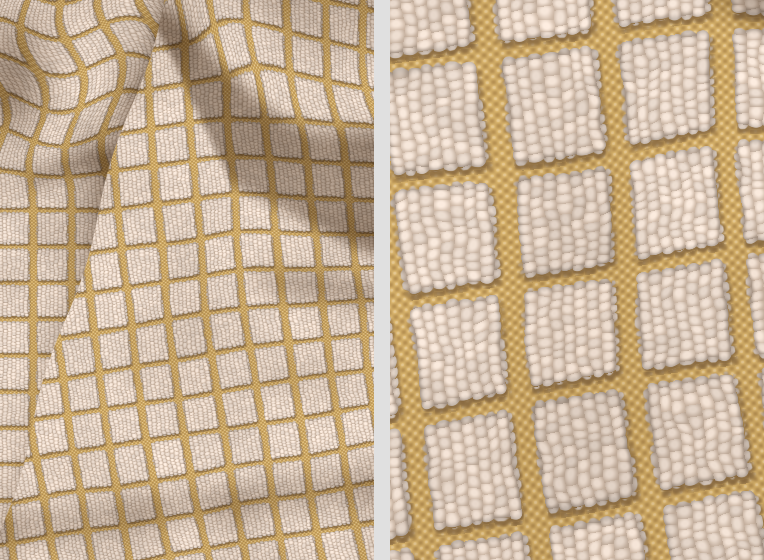
Left, the full canvas; right, a detail of the centre.
Reproduce this texture procedurally as a WebGL 1 fragment shader.

```glsl
precision highp float;
uniform vec2 u_resolution;

float hash(vec2 p) {
  p = fract(p * vec2(0.1031, 0.1137));
  p += dot(p, p.yx + 33.33);
  return fract((p.x + p.y) * p.x * 7.31);
}

float noise(vec2 p) {
  vec2 i = floor(p), f = fract(p);
  f = f * f * (3.0 - 2.0 * f);
  return mix(mix(hash(i), hash(i + vec2(1.0, 0.0)), f.x),
             mix(hash(i + vec2(0.0, 1.0)), hash(i + 1.0), f.x), f.y);
}

float roundBox(vec2 p, vec2 halfSize, float radius) {
  vec2 d = abs(p) - halfSize + radius;
  return length(max(d, 0.0)) + min(max(d.x, d.y), 0.0) - radius;
}

// Terry tiles between woven yellow bands; one tile per unit
vec3 towel(vec2 uv, float aa) {
  vec2 cell = floor(uv + 50.0);
  vec2 f = fract(uv) - 0.5;

  // Loops of pile in slightly wandering ribs
  vec2 n = (uv + 50.0) * vec2(9.0, 11.0);
  n.x += 0.5 * noise(n * 0.45) - 0.25;
  n.y += 0.5 * mod(floor(n.x), 2.0) + 0.7 * noise(n * 0.6 + 7.0);
  vec2 g = fract(n) - 0.5;
  float loopHeight = 1.0 - smoothstep(0.15, 0.75, length(g * vec2(1.1, 0.95) + vec2(0.06, 0.1)));
  float loopTone = hash(floor(n));
  vec3 pile = mix(vec3(0.70, 0.62, 0.55), vec3(0.93, 0.88, 0.84), 0.25 + 0.75 * loopHeight);
  pile *= 0.95 + 0.08 * loopTone + 0.04 * hash(cell);

  // Woven ground with alternating stitches
  vec2 stitch = sin(uv * vec2(20.0, 22.0) * 3.14159);
  float weave = 0.5 + 0.5 * stitch.x * stitch.y;
  vec3 ground = mix(vec3(0.70, 0.56, 0.32), vec3(0.88, 0.75, 0.47), weave);
  ground = mix(ground, vec3(0.88, 0.80, 0.67), 0.5 * smoothstep(0.7, 1.0, weave));

  // Scalloped tile edge and the shade it throws on the ground
  vec2 tileSize = vec2(0.408, 0.438);
  float scallop = 0.03 * (loopHeight - 0.6) + 0.03 * (noise(uv * 6.0 + 90.0) - 0.5);
  float tile = roundBox(f, tileSize, 0.07) - scallop;
  float dropShade = roundBox(f - vec2(0.012, 0.045), tileSize, 0.07) - scallop;
  ground = mix(ground, vec3(0.49, 0.38, 0.24), 0.75 * (1.0 - smoothstep(-0.03, 0.035, dropShade)));
  pile *= 1.0 - 0.16 * smoothstep(-0.07, 0.0, tile);
  return mix(pile, ground, smoothstep(-aa, aa, tile));
}

void main() {
  // Canvas is 10 units wide, y runs downward from the top
  vec2 p = vec2(gl_FragCoord.x, u_resolution.y - gl_FragCoord.y) * 10.0 / u_resolution.x;
  float aa = 8.0 / u_resolution.x;

  // Left fold edge and hem of the upper right fold
  float ridge = 3.9 - 0.31 * (p.y - 1.6) + 0.1 * sin(p.y * 1.1) - p.x;
  float hem = p.y - 3.6 * smoothstep(3.3, 8.6, p.x) + 0.1;
  float roll = 1.0 - smoothstep(-1.6, 0.5, hem);

  // Main cloth: leaning columns and sagging rows
  float d = p.y - 5.86;
  float a = p.x - 6.2;
  float sag = 0.26 * (1.0 - smoothstep(3.0, 11.0, p.y)) * 0.5 * (a + sqrt(a * a + 0.3));
  vec2 mainUv = vec2((p.x - 4.24 - 0.09 * d - 0.0061 * d * d) / 1.03,
                     (p.y - 5.47 + 0.16 * (p.x - 4.24) - sag) / 1.05);
  mainUv += roll * vec2(0.4, 0.35 - 0.12 * (p.x - 7.0));
  mainUv += 0.12 * vec2(noise(p * 0.6), noise(p * 0.6 + 20.0)) - 0.06;

  // Cloth behind the ridge, crumpled at the top
  float crumple = 1.0 - smoothstep(3.2, 5.5, p.y);
  vec2 backUv = vec2((p.x - 0.88) / 1.03, (p.y - 5.62) / 0.97);
  backUv += crumple * vec2(0.33 * sin(p.y * 1.5 + p.x * 0.6), -0.3 * cos((p.x - 1.6) * 1.7));

  float behind = smoothstep(-aa, aa, ridge);
  vec3 color = mix(towel(mainUv, aa), towel(backUv, aa), behind);

  // Shadow below the upper fold
  float shadowEdge = min(1.8 + 2.1 * (p.x - 4.7), 5.0 + 0.5 * (p.x - 6.25));
  float shade = 0.85 * (1.0 - smoothstep(-0.4, 0.35, p.y - shadowEdge)) * smoothstep(-0.5, 0.5, hem);
  shade += 0.4 * roll * smoothstep(1.5, 3.6, -hem);
  shade += 0.5 * exp(-dot(p - vec2(4.5, 0.3), p - vec2(4.5, 0.3)) * 1.2);

  // Soft hollows of the main cloth
  float hollow = p.y - 7.6 - 0.12 * (p.x - 8.0);
  shade += 0.5 * exp(-hollow * hollow * 4.0) * smoothstep(5.5, 8.5, p.x);
  float lowBand = p.y - 13.7 + 0.12 * (p.x - 4.0);
  shade += 0.45 * exp(-lowBand * lowBand * 2.5);
  shade *= 1.0 - behind;

  // Shade behind the ridge and in the crumpled corner
  float backShade = 0.75 * exp(-max(ridge, 0.0) * 1.7) * (1.0 - 0.6 * smoothstep(5.0, 10.0, p.y));
  float corner = length((p - vec2(0.3, 2.3)) * vec2(0.9, 0.5));
  backShade += 0.75 * exp(-corner * corner * 1.3);
  float crease = p.y - 4.5 - 0.25 * sin(p.x * 1.8);
  backShade += 0.5 * exp(-crease * crease * 6.0) * smoothstep(0.3, 1.2, p.x);
  shade += behind * backShade;
  shade += 0.3 * (noise(p * 0.8 + 40.0) - 0.4);

  color *= mix(vec3(1.02, 1.01, 1.0), vec3(0.65, 0.60, 0.55), clamp(shade, 0.0, 1.15));
  gl_FragColor = vec4(color, 1.0);
}
```
